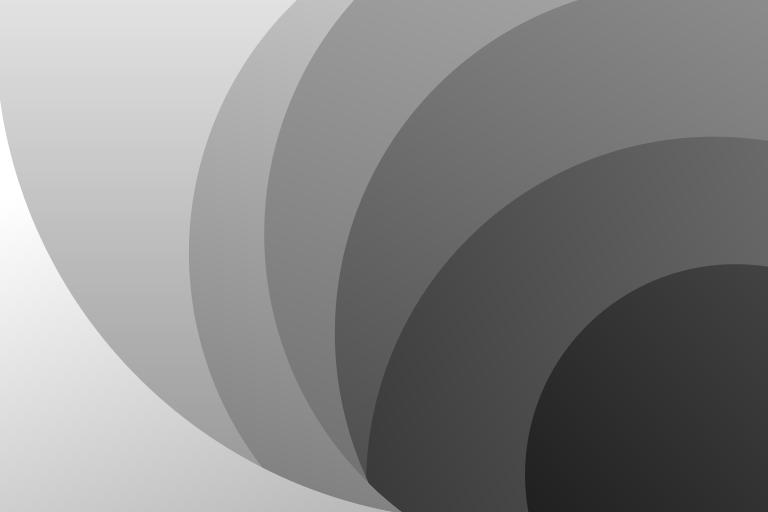
Reproduce this background procedurally as a Shadertoy shader.

```glsl
// Nested grey discs sink toward the lower right over a pale backdrop.
// A wide outer disc, open on its right, holds five inner circles; each is
// clipped by those outside it and filled with a linear gradient.
// Units are canvas heights.

const int DISC_COUNT = 5;

// Inner disc shapes: centre x, centre y, radius; outermost first.
const vec3 DISCS[DISC_COUNT] = vec3[](
    vec3(1.053, 0.506, 0.684),
    vec3(1.198, 0.543, 0.682),
    vec3(1.336, 0.350, 0.682),
    vec3(1.395, 0.053, 0.680),
    vec3(1.4365, 0.073, 0.411)
);

// Inner disc shades: slope along x, slope along y, brightness at the origin.
const vec3 SHADES[DISC_COUNT] = vec3[](
    vec3(0.08, 0.256, 0.449),
    vec3(0.06, 0.171, 0.394),
    vec3(0.10, 0.170, 0.228),
    vec3(0.17, 0.080, 0.102),
    vec3(0.15, 0.140, -0.03)
);

const vec3 OUTER_DISC = vec3(0.943, 0.936, 0.952);
const vec3 OUTER_SHADE = vec3(0.0, 0.306, 0.58);
const vec3 BACKDROP_SHADE = vec3(-0.118, 0.312, 0.81);

// Brightness of a linear gradient at p.
float linearShade(vec2 p, vec3 shade) {
    return clamp(dot(vec3(p, 1.0), shade), 0.0, 1.0);
}

// Signed distance to a circle given as (centre, radius).
float circleDistance(vec2 p, vec3 circle) {
    return length(p - circle.xy) - circle.z;
}

// The same circle, stretched without end to the right of its centre.
float openCircleDistance(vec2 p, vec3 circle) {
    return circleDistance(vec2(min(p.x, circle.x), p.y), circle);
}

// Smooth coverage of a shape across an edge one pixel wide.
float coverage(float dist, float pixel) {
    return clamp(0.5 - dist / pixel, 0.0, 1.0);
}

void mainImage(out vec4 fragColor, in vec2 fragCoord) {
    float pixel = 1.0 / iResolution.y;
    vec2 p = fragCoord * pixel;

    // Backdrop and outer disc.
    float mask = coverage(openCircleDistance(p, OUTER_DISC), pixel);
    float grey = mix(linearShade(p, BACKDROP_SHADE), linearShade(p, OUTER_SHADE), mask);

    // Paint inward; the mask keeps each disc inside its predecessors.
    for (int i = 0; i < DISC_COUNT; i++) {
        mask = min(mask, coverage(circleDistance(p, DISCS[i]), pixel));
        grey = mix(grey, linearShade(p, SHADES[i]), mask);
    }

    fragColor = vec4(vec3(grey), 1.0);
}
```
